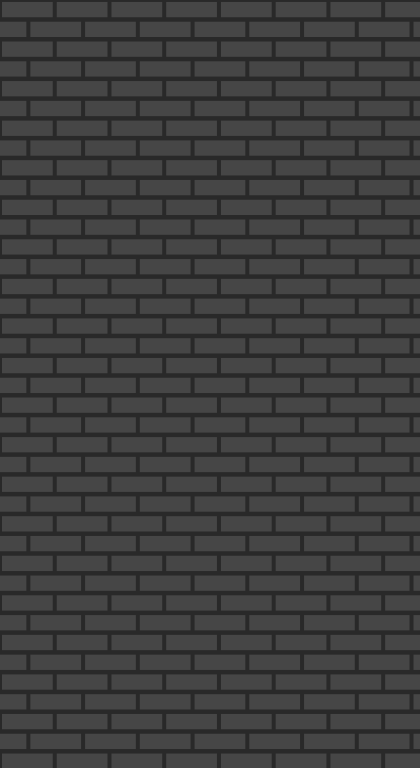
Reproduce this texture procedurally as a Shadertoy shader.

```glsl
// Dark grey running-bond brick wall with flat bricks and darker mortar joints.

#define BRICKS_ACROSS 7.673              // brick lengths per canvas width
#define COURSES_DOWN  38.83              // brick courses per canvas height
#define BOND_SHIFT    0.518              // shift of odd courses, in brick lengths
#define TOP_SHIFT     0.015              // courses cut off at the top edge
#define HEAD_JOINT    0.073              // upright joint width, in brick lengths
#define BED_JOINT     0.227              // level joint height, in course heights
#define BRICK_COLOR   vec3(0.273)
#define MORTAR_COLOR  vec3(0.160)

// Coverage of a joint centred on each whole number, filtered over one pixel.
float jointCoverage(float position, float width, float pixel) {
    float distanceToJoint = abs(fract(position + 0.5) - 0.5);
    return clamp((0.5 * width - distanceToJoint) / pixel + 0.5, 0.0, 1.0);
}

void mainImage(out vec4 fragColor, in vec2 fragCoord) {
    vec2 uv = fragCoord / iResolution.xy;
    vec2 repeats = vec2(BRICKS_ACROSS, COURSES_DOWN);
    vec2 pixel = repeats / iResolution.xy;

    // Wall coordinates: courses are counted from the top edge down.
    vec2 wall = vec2(uv.x, 1.0 - uv.y) * repeats;
    wall.y += TOP_SHIFT;
    wall.x -= BOND_SHIFT * mod(floor(wall.y), 2.0);

    // Join the upright and level joints into one mortar mask.
    float head = jointCoverage(wall.x, HEAD_JOINT, pixel.x);
    float bed = jointCoverage(wall.y, BED_JOINT, pixel.y);
    float mortar = 1.0 - (1.0 - head) * (1.0 - bed);

    fragColor = vec4(mix(BRICK_COLOR, MORTAR_COLOR, mortar), 1.0);
}
```
